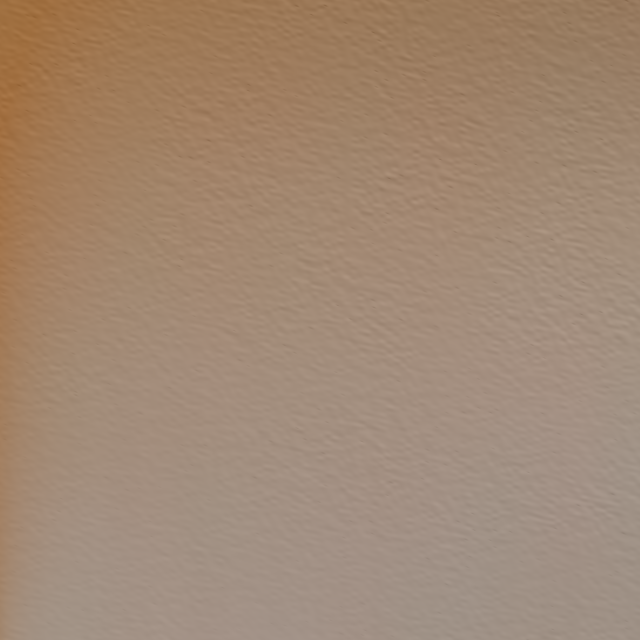
Reproduce this texture procedurally as a Shadertoy shader.

```glsl
// Softly lit painted plaster: a cool grey-beige wall that warms to ochre
// towards the top and the left edge. Fine grain is embossed from stretched
// value noise, with sparse small pits and faint mottling of tint.

const vec3 COOL = vec3(0.642, 0.585, 0.545);
const vec3 WARM = vec3(0.630, 0.435, 0.250);
const vec3 PINK_TINT = vec3(0.010, -0.006, -0.002);

const float SLOPE = 0.30;            // tilt of the warm gradient
const float WARM_GAIN = 0.62;
const float WARM_CURVE = 1.6;
const vec2 EDGE_WIDTH = vec2(0.03, 0.11);  // left glow, bottom and top
const vec2 EDGE_GAIN = vec2(0.35, 0.42);

const vec2 GRAIN_FREQ = vec2(95.0, 190.0);
const vec2 LIGHT_STEP = vec2(0.0010, 0.0028);
const float GRAIN_TILT = -0.22;
const float GRAIN_GAIN = 0.052;
const float PIT_CELLS = 44.0;
const float PIT_SHARE = 0.16;
const float PIT_GAIN = 0.055;

float hash(vec2 p) {
    vec3 q = fract(vec3(p.xyx) * 0.1031);
    q += dot(q, q.yzx + 33.33);
    return fract((q.x + q.y) * q.z);
}

float noise(vec2 p) {
    vec2 i = floor(p), f = fract(p);
    f = f * f * (3.0 - 2.0 * f);
    return mix(mix(hash(i), hash(i + vec2(1, 0)), f.x),
               mix(hash(i + vec2(0, 1)), hash(i + vec2(1, 1)), f.x), f.y);
}

// Height of the plaster: two octaves of slightly tilted, wide grains
float height(vec2 uv) {
    vec2 p = uv + 0.006 * vec2(noise(uv * 21.0), noise(uv * 21.0 + 40.0));
    p.y -= GRAIN_TILT * p.x;
    return 0.65 * noise(p * GRAIN_FREQ)
         + 0.35 * noise(p * GRAIN_FREQ * 0.53 + 17.0);
}

// Small pits, dark above and lit on the lower lip
float pits(vec2 uv) {
    vec2 cell = floor(uv * PIT_CELLS);
    float relief = 0.0;
    for (int y = -1; y <= 1; y++)
    for (int x = -1; x <= 1; x++) {
        vec2 id = cell + vec2(x, y);
        vec2 center = id + vec2(hash(id + 3.1), hash(id + 7.7));
        vec2 d = uv * PIT_CELLS - center;
        d.y += 0.35 * d.x;
        d /= vec2(0.15, 0.075) * mix(0.7, 1.2, hash(id + 11.3));
        float present = step(hash(id + 19.9), PIT_SHARE);
        relief -= present * (d.y + 0.5) * exp(-dot(d, d));
    }
    return relief;
}

// Share of ochre light, 0 in the cool corner and 1 at the upper left
float warmth(vec2 uv) {
    float rise = max(uv.y - SLOPE * (uv.x - 0.5), 0.0);
    float width = mix(EDGE_WIDTH.x, EDGE_WIDTH.y, uv.y);
    float glow = mix(EDGE_GAIN.x, EDGE_GAIN.y, uv.y) * exp(-uv.x / width);
    return clamp(0.03 + WARM_GAIN * pow(rise, WARM_CURVE) + glow, 0.0, 1.0);
}

void mainImage(out vec4 fragColor, in vec2 fragCoord) {
    vec2 uv = fragCoord / iResolution.xy;

    // Broad light and colour
    float mottle = noise(uv * 7.0) + 0.5 * noise(uv * 15.0 + 5.0) - 0.75;
    vec3 color = mix(COOL, WARM, clamp(warmth(uv) + 0.035 * mottle, 0.0, 1.0));
    color += PINK_TINT * (noise(uv * vec2(9.0, 5.0) + 30.0) - 0.5);
    color *= 1.0 - 0.07 * uv.x * smoothstep(0.6, 1.0, uv.y);
    color *= 1.0 - 0.03 * uv.x * smoothstep(0.5, 0.0, uv.y);

    // Grain is strongest towards the top and the right
    float strength = mix(0.45, 1.0, smoothstep(0.1, 1.3, uv.x * 0.6 + uv.y));
    strength *= 0.65 + 0.7 * noise(uv * 10.0 + 60.0);
    float emboss = height(uv + LIGHT_STEP) - height(uv - LIGHT_STEP);
    float streaks = noise(vec2(uv.x * 80.0, uv.y * 3.0)) - 0.5;

    float relief = strength * (GRAIN_GAIN * emboss + PIT_GAIN * pits(uv));
    color += relief + 0.006 * streaks * (1.0 - uv.y);
    fragColor = vec4(clamp(color, 0.0, 1.0), 1.0);
}
```
